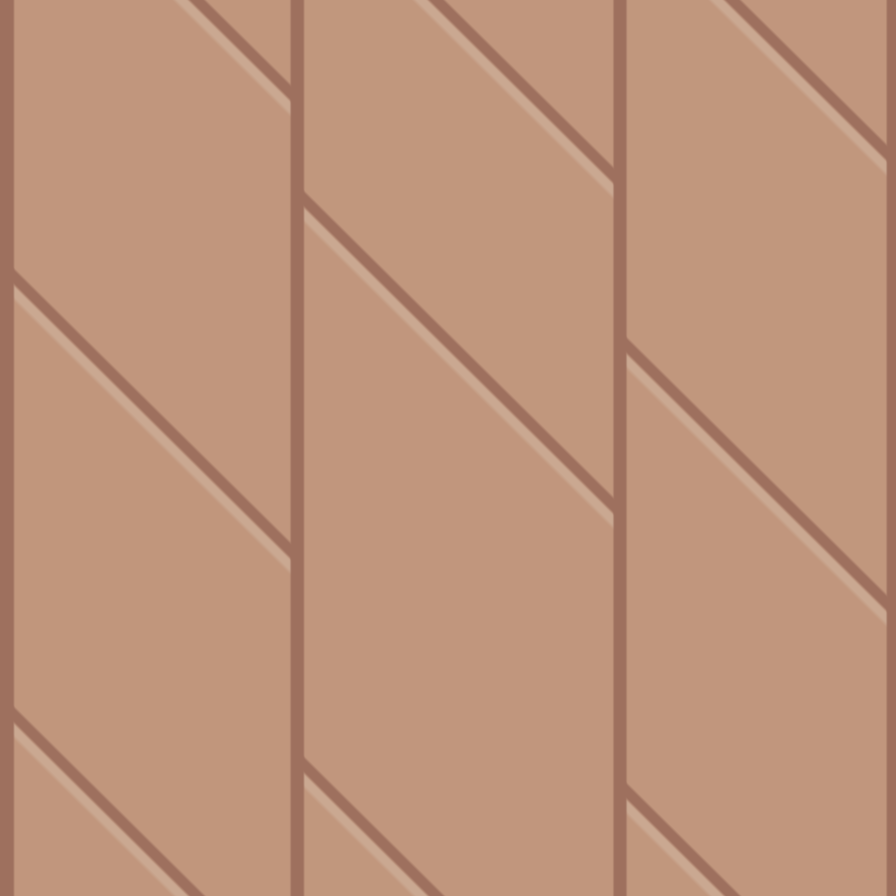
Write a WebGL 2 fragment shader that draws this pattern.

```glsl
#version 300 es
precision highp float;
// Clay panels in three upright columns, cut by slanted grooves with a lit lower lip.

uniform vec2 u_resolution;
out vec4 fragColor;

const vec3 CLAY = vec3(0.757, 0.590, 0.490);
const vec3 GROOVE = vec3(0.620, 0.440, 0.370);
const vec3 LIP = vec3(0.792, 0.660, 0.570);

const int COLUMNS = 3;
const float SLOPE = 0.99;
const float GROOVE_HALF = 0.0062;
const float LIP_HALF = 0.0054;
const float LIP_OFFSET = 0.0122;

// Per column: seam centre, seam half width, heights of its two grooves at the seam.
const vec4 COLUMN[COLUMNS] = vec4[COLUMNS](
    vec4(0.0026, 0.0130, 0.7040, 0.2150),
    vec4(0.3318, 0.0075, 0.7852, 0.1537),
    vec4(0.6920, 0.0073, 0.6217, 0.1243)
);

float hash(vec2 p) {
    return fract(sin(dot(p, vec2(127.1, 311.7))) * 43758.5453);
}

// Signed distance to the nearest copy of a value that repeats every unit.
float wrapped(float d) {
    return fract(d + 0.5) - 0.5;
}

// Soft coverage of a band around zero.
float band(float d, float halfWidth, float blur) {
    return 1.0 - smoothstep(halfWidth - blur, halfWidth + blur, abs(d));
}

// One column: panel tint, then lips, then grooves.
vec3 panelColumn(vec2 p, vec4 column, float index, float blur) {
    float height = p.y + SLOPE * fract(p.x - column.x);
    float upperPanel = step(fract(height - column.z), fract(column.w - column.z));
    vec3 color = CLAY + 0.004 * (hash(vec2(index, upperPanel)) - 0.5);

    float toNormal = inversesqrt(1.0 + SLOPE * SLOPE);
    float d0 = wrapped(height - column.z) * toNormal;
    float d1 = wrapped(height - column.w) * toNormal;
    float d = abs(d0) < abs(d1) ? d0 : d1;

    color = mix(color, LIP, band(d + LIP_OFFSET, LIP_HALF, blur * 1.4));
    return mix(color, GROOVE, band(d, GROOVE_HALF, blur));
}

void main() {
    vec2 p = gl_FragCoord.xy / u_resolution;
    float blur = max(0.0020, 0.75 / min(u_resolution.x, u_resolution.y));

    // Find the column that holds this point and the upright seams.
    vec4 column = COLUMN[COLUMNS - 1];
    float index = float(COLUMNS - 1);
    float seam = 0.0;
    for (int i = 0; i < COLUMNS; i++) {
        if (p.x >= COLUMN[i].x) {
            column = COLUMN[i];
            index = float(i);
        }
        seam = max(seam, band(wrapped(p.x - COLUMN[i].x), COLUMN[i].y, blur * 0.8));
    }

    vec3 color = panelColumn(p, column, index, blur);
    fragColor = vec4(mix(color, GROOVE, seam), 1.0);
}
```
